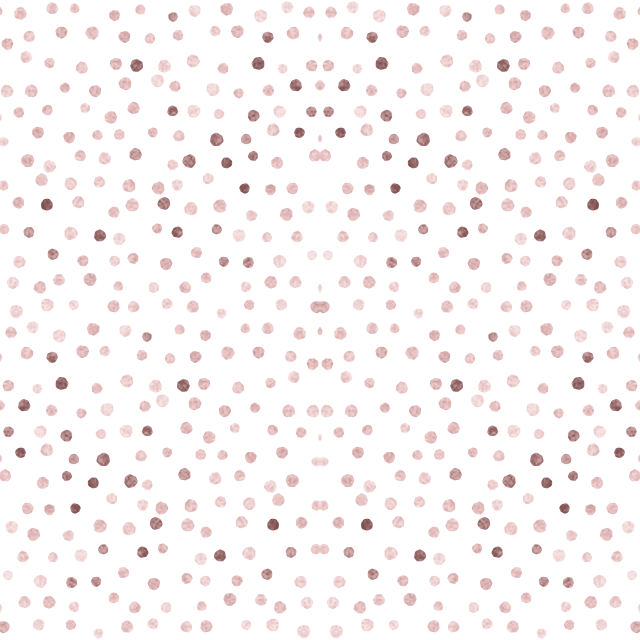
Reproduce this pattern procedurally as a Shadertoy shader.

```glsl
const float TILE = 0.5;                 // side of the tile that is mirrored
const vec2 GRID = vec2(11.0, 13.0);     // dots per tile; odd rows keep the stagger
const float STAGGER = 0.25;             // sideways row shift, in cells
const float SCATTER = 0.0118;           // farthest drift of a dot from its site
const float RADIUS_MIN = 0.0073;
const float RADIUS_MAX = 0.0103;
const float RAGGED = 0.035;             // unevenness of the rim
const float GRAIN_SCALE = 330.0;
const float GRAIN_AMOUNT = 0.62;
const float DARK_CHANCE = 0.08;
const float DARK_CLUSTER = 0.5;         // extra chance inside the dark band
const vec2 CLUSTER_CENTRE = vec2(0.013, 0.24);
const float CLUSTER_HEIGHT = 0.085;
const float CLUSTER_SPACING = 0.31;
const float TAU = 6.2831853;

const vec3 PAPER = vec3(1.0);
const vec3 BLUSH = vec3(0.96, 0.89, 0.89);
const vec3 PINK  = vec3(0.93, 0.80, 0.80);
const vec3 ROSE  = vec3(0.87, 0.71, 0.71);
const vec3 MAUVE = vec3(0.77, 0.61, 0.61);
const vec3 PLUM  = vec3(0.61, 0.43, 0.43);
const vec3 DEEP  = vec3(0.48, 0.31, 0.31);

vec3 hash3(vec2 p) {
    vec3 q = fract(p.xyx * vec3(0.1031, 0.1030, 0.0973));
    q += dot(q, q.yxz + 33.33);
    return fract((q.xxy + q.yzz) * q.zyx);
}

float valueNoise(vec2 p) {
    vec2 i = floor(p), f = fract(p);
    f = f * f * (3.0 - 2.0 * f);
    float low = mix(hash3(i).x, hash3(i + vec2(1, 0)).x, f.x);
    float high = mix(hash3(i + vec2(0, 1)).x, hash3(i + vec2(1, 1)).x, f.x);
    return mix(low, high, f.y);
}

// Colour ramp from pale to dark metal
vec3 foilRamp(float tone) {
    float t = clamp(tone, 0.0, 1.25) * 4.0;
    vec3 c = mix(BLUSH, PINK, clamp(t, 0.0, 1.0));
    c = mix(c, ROSE, clamp(t - 1.0, 0.0, 1.0));
    c = mix(c, MAUVE, clamp(t - 2.0, 0.0, 1.0));
    c = mix(c, PLUM, clamp(t - 3.0, 0.0, 1.0));
    return mix(c, DEEP, clamp(t - 4.0, 0.0, 1.0));
}

// Crumpled grain: fine specks plus streaks along a random direction
float foilGrain(vec2 p, vec2 seed, float angle) {
    vec2 along = vec2(cos(angle), sin(angle));
    vec2 q = vec2(dot(p, along), dot(p, vec2(-along.y, along.x)));
    float specks = valueNoise(p * GRAIN_SCALE + seed);
    float streaks = valueNoise(q * GRAIN_SCALE * vec2(0.3, 0.8) + seed.yx);
    return 0.6 * specks + 0.4 * streaks - 0.5;
}

// Base tone of a dot, darker ones gathering in clusters
float dotTone(vec2 site, vec3 rnd) {
    float band = (site.y - CLUSTER_CENTRE.y) / CLUSTER_HEIGHT;
    float wave = 0.5 + 0.5 * cos(TAU * (site.x - CLUSTER_CENTRE.x) / CLUSTER_SPACING);
    float chance = DARK_CHANCE + DARK_CLUSTER * exp(-band * band) * wave;
    float light = mix(0.08, 0.52, rnd.x);
    float dark = mix(0.72, 1.12, rnd.z);
    return rnd.y < chance ? dark : light;
}

void mainImage(out vec4 fragColor, in vec2 fragCoord) {
    float pixel = 1.0 / iResolution.y;
    vec2 uv = fragCoord * pixel;

    // Mirror across, and flip every other band
    vec2 p = vec2(TILE - abs(mod(uv.x, 2.0 * TILE) - TILE), mod(uv.y, TILE));
    if (mod(floor(uv.y / TILE), 2.0) < 0.5) p.x = TILE - p.x;

    vec2 cell = TILE / GRID;
    vec2 home = floor(p / cell);
    vec3 colour = PAPER;

    for (int y = -1; y <= 1; y++)
    for (int x = -1; x <= 1; x++) {
        vec2 id = home + vec2(x, y);

        // Rows beyond the tile come from the flipped neighbour
        bool flipped = id.y < 0.0 || id.y >= GRID.y;
        float side = flipped ? -1.0 : 1.0;
        vec2 key = vec2(flipped ? GRID.x - 1.0 - id.x : id.x, mod(id.y, GRID.y));
        vec3 place = hash3(key + 17.0);
        vec3 look = hash3(key * 1.7 + 61.0);

        // Staggered site with a drift inside a disc
        float stagger = mod(key.y, 2.0) < 0.5 ? STAGGER : -STAGGER;
        float heading = TAU * place.x;
        vec2 drift = SCATTER * sqrt(place.y) * vec2(cos(heading), sin(heading));
        vec2 offset = vec2(stagger * cell.x, 0.0) + drift;
        vec2 centre = (id + 0.5) * cell + offset * vec2(side, 1.0);
        vec2 local = (p - centre) * vec2(side, 1.0);

        // Slightly ragged disc
        float angle = atan(local.y, local.x);
        float rim = sin(3.0 * angle + TAU * look.x) + 0.7 * sin(7.0 * angle + TAU * look.z);
        float radius = mix(RADIUS_MIN, RADIUS_MAX, place.z) * (1.0 + RAGGED * rim);
        float cover = clamp(0.5 - (length(local) - radius) / pixel, 0.0, 1.0);

        // Metallic fill
        vec2 site = (key + 0.5) * cell + offset;
        float grain = foilGrain(local, key * 23.0 + 90.0, TAU * look.y);
        float tone = dotTone(site, look) + GRAIN_AMOUNT * grain;
        colour = mix(colour, foilRamp(tone), cover);
    }
    fragColor = vec4(colour, 1.0);
}
```
